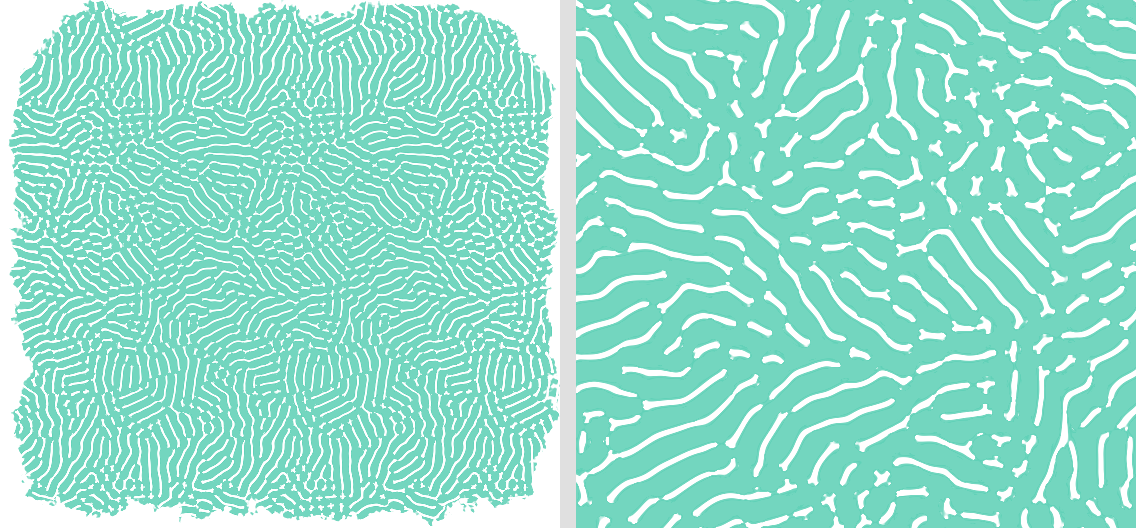
Left: the whole. Right: its middle third, enlarged.
Give the GLSL for this pattern, as a WebGL 2 fragment shader.

```glsl
#version 300 es
precision highp float;
// Teal ragged-edged patch covered in a repeating maze of white strokes and dots.
// Oriented wave kernels on a wrapping grid are summed; the crests of that sum,
// found from its slope and curvature, become strokes where long, dots where round.

uniform vec2 u_resolution;
out vec4 outColor;

// Integer hash: lattice point to two values in 0..1
vec2 hash2(vec2 cell) {
    uvec2 v = uvec2(ivec2(cell) + 4096) * 1664525u + 1013904223u;
    v.x += v.y * 1664525u;
    v.y += v.x * 1664525u;
    v ^= v >> 16u;
    v.x += v.y * 1664525u;
    v.y += v.x * 1664525u;
    v ^= v >> 16u;
    return vec2(v & 0xffffu) / 65535.0;
}

float cornerSlope(vec2 corner, vec2 offset, vec2 period) {
    float a = 6.2832 * hash2(mod(corner, period) + 300.0).x;
    return dot(vec2(cos(a), sin(a)), offset);
}

// Gradient noise that wraps after the given period
float gradientNoise(vec2 p, vec2 period) {
    vec2 i = floor(p), f = p - i, o = vec2(1, 0);
    vec2 s = f * f * f * (f * (f * 6.0 - 15.0) + 10.0);
    return mix(
        mix(cornerSlope(i, f, period), cornerSlope(i + o, f - o, period), s.x),
        mix(cornerSlope(i + o.yx, f - o.yx, period), cornerSlope(i + 1.0, f - 1.0, period), s.x),
        s.y);
}

// Direction across the strokes; dotted areas scatter it at random
float waveAngle(vec2 c, float scatter) {
    float stroke = 0.78 * (1.0 + cos(6.2832 * (c.y - 5.8) / 20.0))
                 + 3.0 * gradientNoise(c * 0.4, vec2(4, 8));
    float dotted = 1.2 * gradientNoise(c * 0.4 + 40.0, vec2(4, 8))
                 + 0.3 * cos(6.2832 * (c.y - 17.3) / 20.0)
                 + 0.2 * cos(6.2832 * (c.x - 5.2) / 10.0);
    return stroke + 1.5708 + 3.1416 * (scatter - 0.5) * smoothstep(-0.05, 0.35, dotted);
}

// x: distance from the nearest crest in wave radians, y: roundness of the crest
vec2 crest(vec2 q, float waveNumber) {
    float height = 0.0;
    vec2 slope = vec2(0), bend = vec2(0);
    for (int y = -2; y <= 2; y++)
    for (int x = -2; x <= 2; x++) {
        vec2 cell = floor(q) + vec2(x, y);
        vec2 id = mod(cell, vec2(10, 20));
        vec2 jitter = hash2(id), rnd = hash2(id + 77.0);
        vec2 d = q - cell - jitter;
        float falloff = max(0.0, 1.0 - dot(d, d) / 4.0);
        if (falloff <= 0.0) continue;
        float weight = falloff * falloff * falloff;
        float a = waveAngle(id + jitter, rnd.x);
        vec2 dir = vec2(cos(a), sin(a));
        float phase = waveNumber * dot(d, dir) + 6.2832 * rnd.y;
        float wave = weight * cos(phase);
        height += wave;
        slope -= weight * sin(phase) * dir;
        bend += wave * vec2(cos(2.0 * a), sin(2.0 * a));
    }
    // Principal curvatures, and the slope across and along the crest
    float spread = 0.5 * length(bend);
    float sharp = max(0.5 * height + spread, 0.0001);
    float ratio = (0.5 * height - spread) / sharp;
    float turn = 0.5 * atan(bend.y, bend.x);
    vec2 across = vec2(cos(turn), sin(turn));
    float roundness = clamp(ratio, 0.0, 1.0);
    vec2 local = vec2(dot(slope, across), dot(slope, vec2(-across.y, across.x)));
    local.y *= mix(0.4, 1.0, roundness);
    // Saddles are pushed away so that strokes break there
    return vec2(length(local) / sharp + 5.0 * max(0.0, -0.3 - ratio), roundness);
}

// Signed distance to the torn outline, negative inside
float patchEdge(vec2 p) {
    vec2 b = abs(p - vec2(0.537, 0.503)) - vec2(0.507, 0.483) + 0.19;
    float edge = length(max(b, 0.0)) + min(max(b.x, b.y), 0.0) - 0.19;
    float amp = 0.035 * mix(1.4, 1.0, smoothstep(0.0, 0.3, p.y)), freq = 9.0;
    for (int i = 0; i < 4; i++) {
        edge += amp * gradientNoise(p * freq + 17.0 * float(i), vec2(512));
        amp *= 0.62;
        freq *= 2.4;
    }
    return edge + 0.005;
}

void main() {
    vec2 p = gl_FragCoord.xy / u_resolution.y;
    float edge = patchEdge(p);

    // Ten by twenty grid cells make one repeat
    float cellSize = 0.03625, waveNumber = 12.8;
    vec2 c = crest(p / cellSize, waveNumber);
    float pixel = waveNumber / cellSize / u_resolution.y;

    // Strokes thicken toward the outline; dots are wider than strokes
    float width = mix(0.64, 0.95, smoothstep(-0.3, -0.02, edge)) + 0.35 * c.y;
    float ink = clamp((width - c.x) / pixel + 0.5, 0.0, 1.0);
    float rim = exp(-pow((c.x - width - 0.8) / 0.3, 2.0));

    vec3 teal = mix(vec3(0.45, 0.84, 0.75), vec3(0.38, 0.82, 0.72), rim);
    float outside = clamp(edge * u_resolution.y * 0.6 + 0.5, 0.0, 1.0);
    outColor = vec4(mix(teal, vec3(1), max(ink, outside)), 1);
}
```
